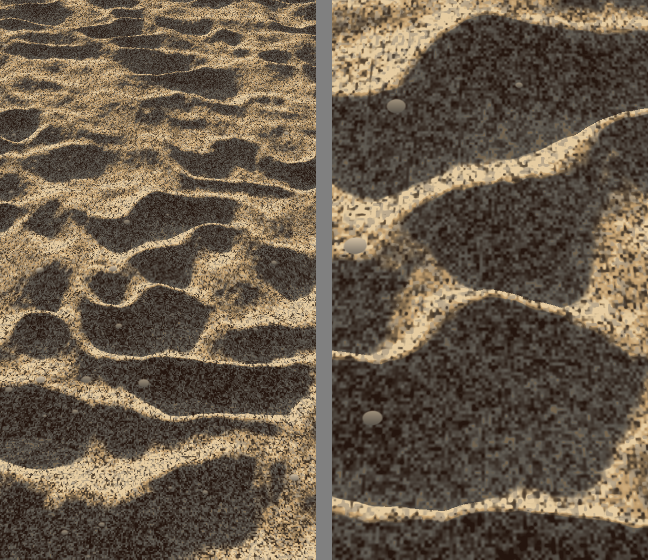
Left: the whole. Right: its middle third, enlarged.
A WebGL 1 fragment shader for this texture:

```glsl
precision highp float;
// Wind-rippled beach sand in low back light, receding in perspective.
uniform vec2 u_resolution;

const vec3 DARK  = vec3(0.24, 0.20, 0.17);
const vec3 GREY  = vec3(0.35, 0.33, 0.30);
const vec3 BROWN = vec3(0.51, 0.42, 0.30);
const vec3 TAN   = vec3(0.77, 0.63, 0.44);
const vec3 PALE  = vec3(0.67, 0.61, 0.52);
const vec3 CREAM = vec3(0.90, 0.80, 0.63);

const float HORIZON = 1.45;            // in canvas heights
const float TOP = 0.078;               // highest possible sand
const float RIDGE_HEIGHT = 0.046;
const float ROW_SPACING = 0.095;
const vec2  RIDGE_CELL = vec2(0.11, 0.065);
const vec2  SUN_HEADING = vec2(-0.42, 0.907);
const float SUN_SLOPE = 0.39;
const float GRAIN_SIZE = 0.0019;
const float GRAIN_CONTRAST = 1.5;
const float PEBBLE_CELL = 0.05;
const float PEBBLE_SHARE = 0.25;

float hash(vec2 p) {
  vec3 q = fract(vec3(p.xyx) * 0.1031);
  q += dot(q, q.yzx + 33.33);
  return fract((q.x + q.y) * q.z);
}

float noise(vec2 p) {
  vec2 i = floor(p), f = fract(p);
  f = f * f * (3.0 - 2.0 * f);
  return mix(mix(hash(i), hash(i + vec2(1.0, 0.0)), f.x),
             mix(hash(i + vec2(0.0, 1.0)), hash(i + vec2(1.0, 1.0)), f.x), f.y);
}

// Sand height: wavering broken crests, broad swells, lumps and roughness
float height(vec2 q) {
  float swell = noise(q / 0.2 + 7.3);
  vec2 w = q + vec2(0.12 * q.y, 0.06 * swell + 0.08 * q.x);
  float rows = sin(3.14159 * w.y / ROW_SPACING + 2.0 * swell);
  float r = 0.9 * (2.0 * noise(w / RIDGE_CELL + 31.7) - 1.0) + 0.36 * rows;
  float crest = max(1.0 - sqrt(r * r + 0.015), 0.0);
  float vigour = mix(0.5, 1.1, noise(q / vec2(0.1, 0.08) + 63.1));
  return RIDGE_HEIGHT * crest * vigour + 0.018 * swell
       + 0.006 * noise(q / 0.027) + 0.0016 * noise(q / 0.008);
}

// Ground position seen at a screen point, for a given sand level
vec2 ground(vec2 p, float level) {
  return vec2(p.x, 1.0) * (1.0 - level) / (HORIZON - p.y);
}

// Returns sunlit mask (x), strength of the sunlight (y), raw facing (z)
vec3 sunlight(vec2 p) {
  float level = TOP, gap = TOP, stepSize = TOP / 36.0;
  for (int i = 0; i < 36; i++) {
    float next = level - stepSize;
    float nextGap = next - height(ground(p, next));
    if (nextGap < 0.0) {
      level -= stepSize * gap / (gap - nextGap);
      break;
    }
    level = next;
    gap = nextGap;
  }
  vec2 q = ground(p, level);
  float h = height(q), clearance = 1.0;
  // Cast shadow: least clearance along the way to the sun
  for (int i = 1; i <= 22; i++) {
    float s = 0.006 * float(i);
    clearance = min(clearance, h + s * SUN_SLOPE - height(q + SUN_HEADING * s));
  }
  float e = 0.003;
  vec2 slope = vec2(height(q + vec2(e, 0.0)), height(q + vec2(0.0, e))) - h;
  vec3 normal = normalize(vec3(-slope / e, 1.0));
  float facing = dot(normal, normalize(vec3(SUN_HEADING, SUN_SLOPE)));
  float mask = smoothstep(-0.004, 0.002, clearance) * smoothstep(0.0, 0.22, facing);
  return vec3(mask, smoothstep(0.08, 0.85, facing), facing);
}

void main() {
  vec2 p = (gl_FragCoord.xy - vec2(0.5 * u_resolution.x, 0.0)) / u_resolution.y;
  float pixel = 1.0 / u_resolution.y;
  vec2 shift = vec2(0.2, 0.25) * pixel;
  vec3 sun = 0.5 * (sunlight(p + shift) + sunlight(p - shift));

  // Grains shrink with distance but keep their shape
  vec2 g = vec2(p.x / (HORIZON - p.y), -log(HORIZON - p.y));
  float grain = 0.65 * noise(g / GRAIN_SIZE) + 0.35 * noise(g / GRAIN_SIZE * 0.43 + 51.0) - 0.5;
  grain *= GRAIN_CONTRAST * mix(1.0, 0.7, p.y);
  float paleGrain = smoothstep(0.5, 0.8, noise(g / GRAIN_SIZE * 0.8 + 90.0));

  // Shaded sand, darkest on slopes turned from the sky; bright grains are warmer
  float s = 0.3 + 0.85 * sun.z + 0.2 * p.y + 2.6 * grain;
  vec3 shade = mix(DARK, GREY, clamp(s, -0.9, 1.2));
  shade = mix(shade, BROWN, 0.7 * smoothstep(1.1, 2.0, s));

  // Sunlit sand with dark gaps between the grains
  float k = sun.y + 0.9 * grain;
  vec3 lit = mix(BROWN, TAN, smoothstep(0.05, 0.5, k));
  lit = mix(lit, CREAM, smoothstep(0.45, 0.9, k));
  lit = mix(lit, PALE, 0.75 * paleGrain);
  lit *= 1.0 - 0.4 * smoothstep(0.1, 0.45, -grain);
  vec3 color = mix(shade, lit, clamp(sun.x * (1.0 + grain), 0.0, 1.0));

  // Scattered pebbles and shell bits
  vec2 id = floor(g / PEBBLE_CELL);
  vec2 center = 0.25 + 0.5 * vec2(hash(id + 11.0), hash(id + 23.0));
  vec2 d = (fract(g / PEBBLE_CELL) - center) * PEBBLE_CELL;
  float radius = mix(0.002, 0.007, pow(hash(id + 5.0), 5.0));
  float edge = pixel / (HORIZON - p.y);
  float dist = length(d * vec2(0.8, 1.1)) - radius;
  float pebble = smoothstep(edge, -edge, dist) * step(hash(id + 41.0), PEBBLE_SHARE);
  vec3 stone = mix(GREY, PALE, 0.6 + 0.5 * d.y / radius) * mix(0.9, 1.2, sun.x);
  gl_FragColor = vec4(mix(color, stone, pebble), 1.0);
}
```
